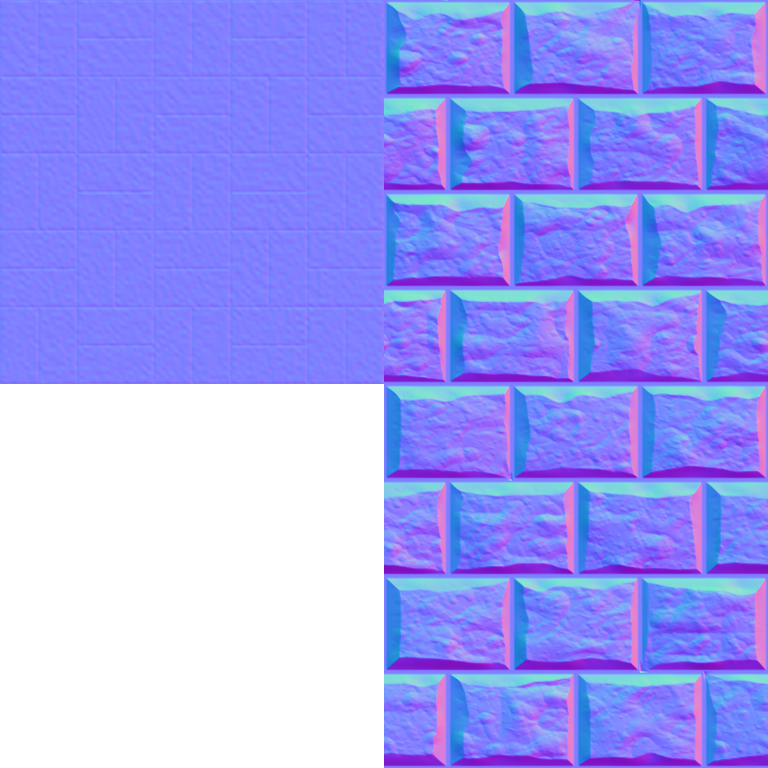
Give the GLSL for this texture map, as a Shadertoy shader.

```glsl
const float TILE_CELLS = 10.0;     // paving cells across the canvas
const float GROOVE_WIDTH = 0.0032;
const float GROOVE_DEPTH = 0.00034;
const float GRAIN_SCALE = 170.0;
const float GRAIN_DEPTH = 0.0005;
const float ROWS = 8.0;            // brick courses over the canvas
const float BRICK_WIDTH = 4.0 / 3.0;
const float JOINT = 0.025;
const float FACE_HEIGHT = 0.145;
const float ROUGHNESS = 0.13;
const float PILLOW = 0.12;
const vec4 BEVEL = vec4(0.86, 1.3, 1.4, 0.98); // left, right, bottom, top slopes
const float SAMPLE_STEP = 0.0015;
const vec3 PAPER = vec3(1.0);

float hash(vec2 p) {
    return fract(sin(dot(p, vec2(127.1, 311.7))) * 43758.5453);
}

float noise(vec2 p) {
    vec2 i = floor(p), f = fract(p);
    f = f * f * (3.0 - 2.0 * f);
    return mix(mix(hash(i), hash(i + vec2(1, 0)), f.x),
               mix(hash(i + vec2(0, 1)), hash(i + vec2(1, 1)), f.x), f.y);
}

// Layered noise with creased valleys, like split stone
float stoneNoise(vec2 p) {
    float sum = 0.0, amp = 0.5;
    for (int i = 0; i < 4; i++) {
        float n = noise(p);
        sum += amp * mix(n, abs(2.0 * n - 1.0), 0.45);
        p = mat2(1.6, 1.2, -1.2, 1.6) * p + 7.3;
        amp *= 0.46;
    }
    return sum;
}

// Paving cells, each split in two with alternating direction
float pavingHeight(vec2 p) {
    vec2 q = p * TILE_CELLS;
    vec2 cell = floor(q), f = fract(q);
    if (mod(cell.x + cell.y, 2.0) < 0.5) f.y = fract(f.y * 2.0) * 0.5;
    else f.x = fract(f.x * 2.0) * 0.5;
    vec2 size = mod(cell.x + cell.y, 2.0) < 0.5 ? vec2(1.0, 0.5) : vec2(0.5, 1.0);
    vec2 d = min(f, size - f) / TILE_CELLS;
    float groove = smoothstep(0.0, GROOVE_WIDTH, min(d.x, d.y));
    return GROOVE_DEPTH * groove + GRAIN_DEPTH * noise(p * GRAIN_SCALE);
}

// Rough bricks in running bond, in units of one course
float brickHeight(vec2 p) {
    vec2 q = (p - vec2(0.5, 0.0)) * ROWS;
    float row = floor(q.y);
    float shift = mod(row, 2.0) < 0.5 ? 0.5 : 0.0;
    float column = q.x / BRICK_WIDTH + shift;
    vec2 id = vec2(mod(floor(column), 3.0), row);
    vec2 l = vec2(fract(column) * BRICK_WIDTH, fract(q.y));
    vec2 seed = vec2(hash(id + 3.1), hash(id + 8.7)) * 40.0;

    // Chipped bevels: slopes wander along every side
    vec4 side = max(vec4(l.x, BRICK_WIDTH - l.x, l.y, 1.0 - l.y) - JOINT, 0.0);
    vec4 chip = vec4(noise(l * 4.0 + seed), noise(l * 4.5 + seed + 11.0),
                     noise(l * 4.0 + seed + 23.0), noise(l * 4.5 + seed + 37.0));
    vec4 bevel = side * BEVEL * (0.68 + 0.64 * chip);
    float edge = min(min(bevel.x, bevel.y), min(bevel.z, bevel.w));

    // Slightly tilted, domed face
    vec2 c = l - vec2(BRICK_WIDTH, 1.0) * 0.5;
    vec2 tilt = (vec2(hash(id + 1.3), hash(id + 5.9)) - 0.5) * 0.13;
    float rough = stoneNoise(l * vec2(2.8, 4.2) + seed) - 0.45;
    float face = FACE_HEIGHT + dot(c, tilt) - PILLOW * dot(c, c) + ROUGHNESS * rough;
    float nearest = min(min(side.x, side.y), min(side.z, side.w));
    return min(edge + 0.06 * rough * smoothstep(0.0, 0.12, nearest), face);
}

float surfaceHeight(vec2 p, bool bricks) {
    return bricks ? brickHeight(p) / ROWS : pavingHeight(p);
}

vec3 normalColor(vec2 p, bool bricks) {
    vec2 e = vec2(SAMPLE_STEP, 0.0);
    float dx = surfaceHeight(p + e.xy, bricks) - surfaceHeight(p - e.xy, bricks);
    float dy = surfaceHeight(p + e.yx, bricks) - surfaceHeight(p - e.yx, bricks);
    vec3 n = normalize(vec3(-vec2(dx, dy) / (2.0 * SAMPLE_STEP), 1.0));
    return 0.5 + 0.5 * n;
}

void mainImage(out vec4 fragColor, in vec2 fragCoord) {
    vec2 uv = fragCoord / iResolution.xy;
    vec2 px = 0.5 / iResolution.xy;
    bool bricks = uv.x > 0.5;
    vec3 color = normalColor(uv, bricks);

    // Blank lower left quarter
    float blank = (1.0 - smoothstep(0.5 - px.x, 0.5 + px.x, uv.x))
                * (1.0 - smoothstep(0.5 - px.y, 0.5 + px.y, uv.y));
    color = mix(color, PAPER, blank);
    fragColor = vec4(color, 1.0);
}
```
